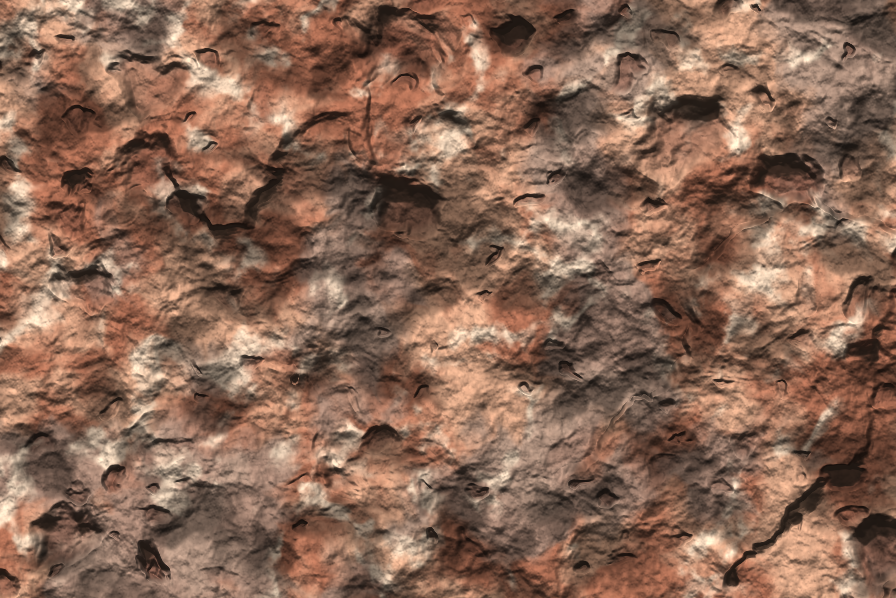
Give the GLSL for this texture, as a Shadertoy shader.

```glsl
const vec3 RUST = vec3(0.60, 0.38, 0.29);
const vec3 TAN = vec3(0.75, 0.57, 0.46);
const vec3 PALE = vec3(0.88, 0.79, 0.69);
const vec3 GREY = vec3(0.56, 0.48, 0.43);
const vec3 DEEP_RED = vec3(0.41, 0.26, 0.21);
const vec3 SHADOW = vec3(0.13, 0.10, 0.08);
const vec2 LIGHT_SIDE = vec2(-0.2, 0.98);

float hash(vec2 p) {
    vec3 q = fract(p.xyx * 0.1031);
    q += dot(q, q.yzx + 33.33);
    return fract((q.x + q.y) * q.z);
}

float noise(vec2 p) {
    vec2 i = floor(p), f = fract(p);
    f = f * f * (3.0 - 2.0 * f);
    return mix(mix(hash(i), hash(i + vec2(1, 0)), f.x),
               mix(hash(i + vec2(0, 1)), hash(i + vec2(1, 1)), f.x), f.y);
}

// Layered noise with a mean of one half
float fbm(vec2 p, int octaves) {
    float sum = 0.0, total = 0.0, amp = 0.5;
    for (int i = 0; i < octaves; i++) {
        sum += amp * noise(p);
        total += amp;
        p = mat2(1.6, 1.2, -1.2, 1.6) * p + 17.3;
        amp *= 0.5;
    }
    return sum / total;
}

vec2 warp(vec2 p, float freq, float amount) {
    return p + amount * (vec2(fbm(p * freq, 3), fbm(p * freq + 41.0, 3)) - 0.5);
}

// Bends at two sizes, giving ragged outlines
vec2 ragged(vec2 p) {
    return warp(warp(p, 9.0, 0.08), 32.0, 0.035);
}

// Scattered hollows of random size and depth
float pits(vec2 p, float scale, float density) {
    p *= scale;
    vec2 cell = floor(p);
    float depth = 0.0;
    for (int y = -1; y <= 1; y++)
    for (int x = -1; x <= 1; x++) {
        vec2 id = cell + vec2(x, y) + scale * 7.0;
        vec2 center = cell + vec2(x, y) + 0.15 + 0.7 * vec2(hash(id), hash(id + 57.0));
        float size = hash(id + 113.0);
        float radius = mix(0.14, 0.42, size * size);
        float angle = 1.6 * (hash(id + 171.0) - 0.5);
        vec2 q = mat2(cos(angle), sin(angle), -sin(angle), cos(angle)) * (p - center);
        float d = length(q * vec2(0.9, 1.2)) / radius;
        float strength = mix(0.2, 1.0, hash(id + 229.0));
        float present = step(hash(id + 283.0), density);
        depth = max(depth, present * strength * (1.0 - smoothstep(0.5, 1.15, d)));
    }
    return depth;
}

float crumbs(vec2 p) {
    return fbm(warp(p, 12.0, 0.06) * vec2(13.0, 16.0), 4);
}

float height(vec2 p) {
    vec2 w = ragged(p);
    float ledge = smoothstep(0.49, 0.512, fbm(w * 2.3 + 5.0, 3));
    float ledgeSize = smoothstep(0.42, 0.75, fbm(p * 3.0 + 23.0, 2));
    float h = 0.09 * fbm(w * 4.0, 3) + 0.034 * ledge * ledgeSize;
    h += 0.042 * crumbs(p) + 0.013 * fbm(p * 40.0, 4);
    h -= 0.050 * pits(w, 5.0, 0.36);
    h -= 0.018 * pits(w, 13.0, 0.4);
    return h;
}

// Shadow cast by higher ground towards the light
float castShadow(vec2 p, float h) {
    float block = 0.0;
    for (int i = 1; i <= 6; i++) {
        float t = 0.006 * float(i);
        block = max(block, height(p + LIGHT_SIDE * t) - h - 0.8 * t);
    }
    return smoothstep(0.0, 0.014, block);
}

float diffuse(vec2 p, float h, float eps) {
    vec2 slope = vec2(height(p + vec2(eps, 0)) - h, height(p + vec2(0, eps)) - h) / eps;
    vec3 normal = normalize(vec3(-slope, 1.0));
    return max(dot(normal, normalize(vec3(LIGHT_SIDE * 0.65, 0.85))), 0.0);
}

vec3 mineral(vec2 p) {
    vec2 w = ragged(p);
    float tone = fbm(w * 9.0 + 61.0, 5);
    vec3 color = mix(RUST, TAN, smoothstep(0.36, 0.64, tone));

    // Grey weathered patches and pale crusted veins
    color = mix(color, GREY, 0.75 * smoothstep(0.51, 0.64, fbm(w * 5.0 + 83.0, 5)));
    float vein = 1.0 - abs(2.0 * fbm(w * 6.0 + 97.0, 4) - 1.0);
    float crust = smoothstep(0.82, 0.99, vein) * smoothstep(0.40, 0.62, fbm(p * 21.0, 4));
    color = mix(color, PALE, 0.85 * crust);

    // Red hollows and dim crevices between crumbs
    float hollow = max(pits(w, 5.0, 0.36), 0.8 * pits(w, 13.0, 0.4));
    color = mix(color, DEEP_RED, 0.7 * hollow);
    color *= mix(0.62, 1.07, smoothstep(0.32, 0.58, crumbs(p)));

    // Sandy grain
    return color * (0.85 + 0.30 * fbm(p * 130.0, 2));
}

void mainImage(out vec4 fragColor, in vec2 fragCoord) {
    vec2 p = fragCoord / iResolution.y + 3.0;
    float h = height(p);
    float light = 0.27 + 0.90 * diffuse(p, h, 0.0025);
    vec3 color = mineral(p) * light;
    color = mix(color, SHADOW, 0.78 * castShadow(p, h));
    fragColor = vec4(clamp(color, 0.0, 1.0), 1.0);
}
```
